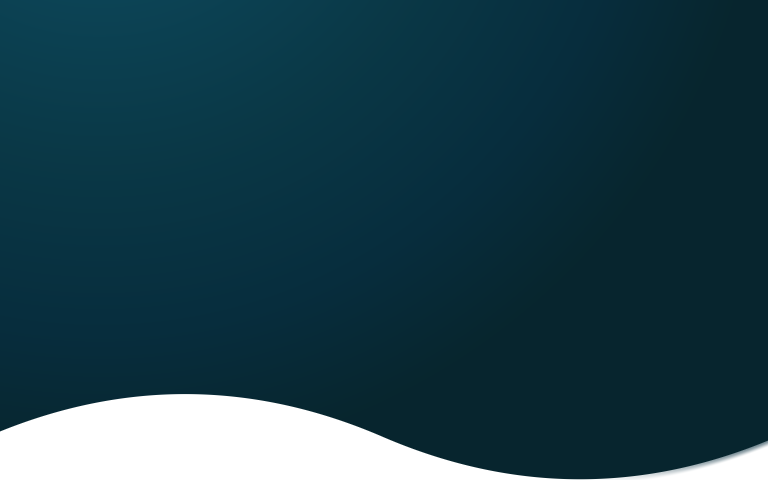
Write a Shadertoy shader that draws this background.

```glsl
// Deep teal radial gradient above a smooth white wave along the bottom edge.

#define ASPECT 1.6
#define GLOW_CENTER vec2(0.208, 1.417)
#define GLOW_RADII vec4(0.417, 0.758, 1.115, 1.385)
#define CREST vec2(0.3854, 0.179)
#define TROUGH vec2(1.208, 0.0015)
#define SHADOW_DEPTH 0.013
#define SHADOW_STRENGTH 0.55

const vec3 TEAL_LIGHT = vec3(0.047, 0.263, 0.333);
const vec3 TEAL_MID   = vec3(0.038, 0.218, 0.274);
const vec3 BLUE_DEEP  = vec3(0.027, 0.176, 0.239);
const vec3 TEAL_DARK  = vec3(0.028, 0.147, 0.180);

// Gradient through four colour stops, by distance from the glow.
vec3 backdrop(vec2 p) {
    float d = distance(p, GLOW_CENTER);
    vec4 r = GLOW_RADII;
    vec3 color = mix(TEAL_LIGHT, TEAL_MID, clamp((d - r.x) / (r.y - r.x), 0.0, 1.0));
    color = mix(color, BLUE_DEEP, clamp((d - r.y) / (r.z - r.y), 0.0, 1.0));
    return mix(color, TEAL_DARK, clamp((d - r.z) / (r.w - r.z), 0.0, 1.0));
}

// Two mirrored parabolas that join smoothly halfway; returns height and slope.
vec2 wave(float x) {
    float halfSpan = 0.5 * (TROUGH.x - CREST.x);
    float bend = 0.5 * (CREST.y - TROUGH.y) / (halfSpan * halfSpan);
    float a = x - CREST.x;
    float b = x - TROUGH.x;
    return a < halfSpan
        ? vec2(CREST.y - bend * a * a, -2.0 * bend * a)
        : vec2(TROUGH.y + bend * b * b, 2.0 * bend * b);
}

void mainImage(out vec4 fragColor, in vec2 fragCoord) {
    vec2 p = fragCoord / iResolution.xy * vec2(ASPECT, 1.0);
    float pixel = 1.0 / iResolution.y;

    // Signed distance below the wave line
    vec2 line = wave(p.x);
    float depth = (line.x - p.y) / sqrt(1.0 + line.y * line.y);

    // White ground with a soft shadow under the rising right end
    float fade = 1.0 - smoothstep(0.0, SHADOW_DEPTH, depth);
    float rise = smoothstep(TROUGH.x, ASPECT, p.x);
    vec3 ground = mix(vec3(1.0), BLUE_DEEP, SHADOW_STRENGTH * fade * rise);

    float cover = clamp(depth / pixel + 0.5, 0.0, 1.0);
    fragColor = vec4(mix(backdrop(p), ground, cover), 1.0);
}
```
